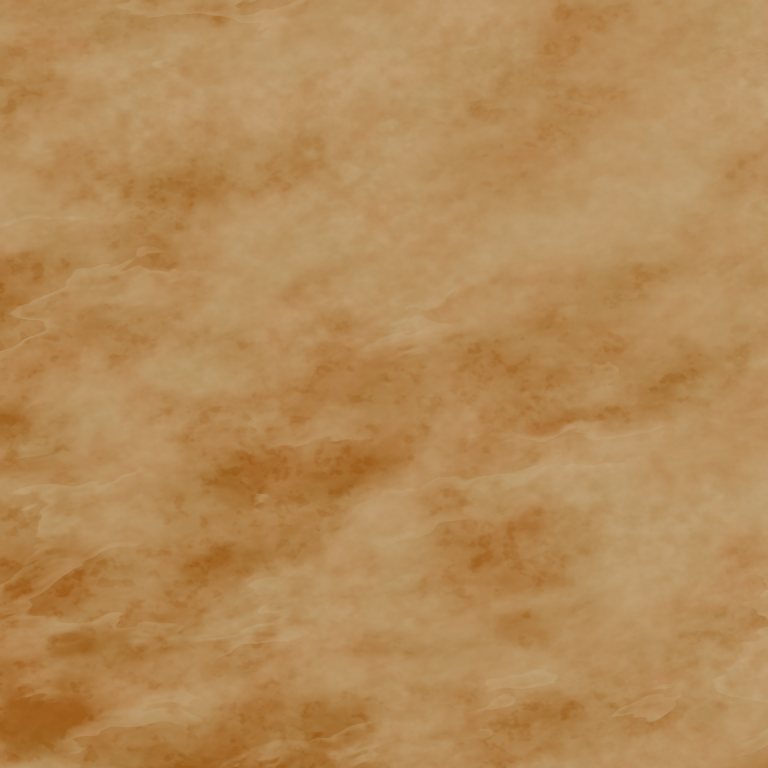
Write a Shadertoy shader that draws this texture.

```glsl
// Weathered ochre parchment: slanted soft stains, sparse pale wisps and gritty mottling.
#define BASE_COLOR  vec3(0.712, 0.551, 0.351)
#define TONE_SLOPE  vec3(0.024, 0.046, 0.062)
#define TONE_BEND   vec3(0.005, 0.008, 0.010)
#define SLANT       0.24
#define STAIN_SCALE vec2(6.5, 12.5)
#define STAIN_DEPTH 1.30
#define CLOUD_DEPTH 0.45
#define WISP_LIGHT  1.10
#define SPECK_DEPTH 0.70
#define GRAIN_DEPTH 0.36
#define CORNER_FADE vec2(0.95, 0.75)
#define TONE_SHIFT  -0.10

float hash(vec2 p) {
    vec3 q = fract(vec3(p.xyx) * 0.1031);
    q += dot(q, q.yzx + 33.33);
    return fract((q.x + q.y) * q.z);
}

// Smooth value noise in -1..1
float noise(vec2 p) {
    vec2 cell = floor(p), f = fract(p);
    vec2 w = f * f * f * (f * (f * 6.0 - 15.0) + 10.0);
    float low  = mix(hash(cell), hash(cell + vec2(1, 0)), w.x);
    float high = mix(hash(cell + vec2(0, 1)), hash(cell + vec2(1, 1)), w.x);
    return 2.0 * mix(low, high, w.y) - 1.0;
}

// Layered noise, each octave turned to hide the lattice
float fbm(vec2 p, int octaves) {
    const mat2 turn = mat2(1.6, 1.2, -1.2, 1.6);
    float sum = 0.0, gain = 1.0;
    for (int i = 0; i < octaves; i++) {
        sum += gain * noise(p);
        p = turn * p + 17.3;
        gain *= 0.56;
    }
    return sum;
}

// Sparse pale streaks: a crisp rim on one side that fades out on the other
float wisps(vec2 p) {
    float field = fbm(p * vec2(3.6, 11.0) + 61.0, 5);
    float rim = smoothstep(-0.02, 0.06, field) * (1.0 - smoothstep(0.06, 0.45, field));
    return rim * smoothstep(0.05, 0.75, fbm(p * vec2(6.0, 9.0) + 90.0, 4));
}

void mainImage(out vec4 fragColor, in vec2 fragCoord) {
    vec2 uv = fragCoord / iResolution.y;
    vec2 centered = uv - 0.5;

    // Slanted frame with a soft warp
    float c = cos(SLANT), s = sin(SLANT);
    vec2 p = mat2(c, -s, s, c) * uv + 5.0;
    p += vec2(0.016, 0.010) * vec2(fbm(uv * 8.0 + 11.0, 3), fbm(uv * 8.0 + 37.0, 3));

    // Broad clouds and stains, stronger toward the lower left
    float fade = dot(centered, CORNER_FADE);
    float contrast = 1.0 - 0.35 * clamp(fade, -0.8, 0.8);
    float tone = STAIN_DEPTH * fbm(p * STAIN_SCALE, 5);
    tone += CLOUD_DEPTH * noise(p * vec2(2.8, 4.5) + 23.0);
    tone = tone * contrast + fade + TONE_SHIFT;

    // Pale wisps, then dark specks gathered inside the stains
    tone += WISP_LIGHT * wisps(p);
    float specks = smoothstep(0.1, 1.1, fbm(uv * vec2(60.0, 75.0) + 7.0, 3));
    tone -= SPECK_DEPTH * specks * smoothstep(0.6, -0.9, tone);
    tone = clamp(tone, -2.6, 2.1);

    // Gritty mottling, rougher in some places than in others
    float rough = 0.75 + 0.5 * smoothstep(-0.6, 0.6, fbm(p * vec2(5.0, 8.0) + 300.0, 3));
    float grain = GRAIN_DEPTH * rough * fbm(uv * vec2(62.0, 74.0) + 210.0, 3);

    // Tone to ochre, with a slight drift between pink and olive
    vec3 color = BASE_COLOR + TONE_SLOPE * (tone + grain) - TONE_BEND * tone * tone;
    color += vec3(0.006, -0.004, -0.003) * fbm(p * vec2(14.0, 20.0) + 140.0, 4);
    fragColor = vec4(color, 1.0);
}
```
